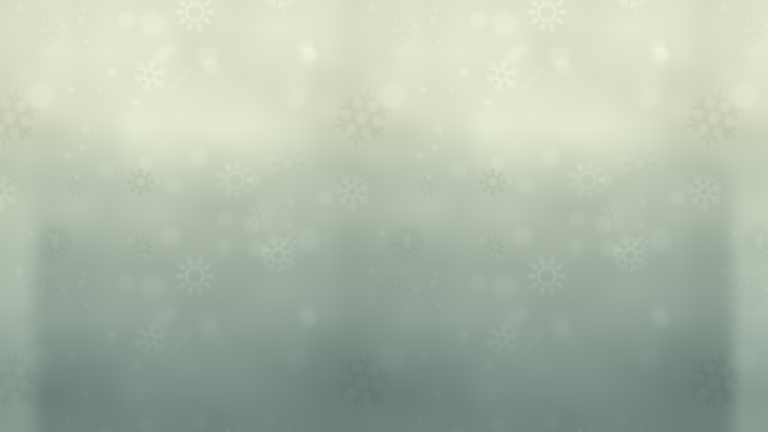
This background is drawn by a WebGL 1 fragment shader. Its source:

```glsl
precision highp float;

uniform vec2 u_resolution;

const vec2 TILE = vec2(0.815, 0.611);

float hash(vec2 p) {
  return fract(sin(dot(p, vec2(127.1, 311.7))) * 43758.5453);
}

// Offset to the nearest copy of a point on the repeating tile
vec2 tileOffset(vec2 p, vec2 center) {
  return mod(p - center + 0.5 * TILE, TILE) - 0.5 * TILE;
}

// Value noise that wraps with the tile
float tileNoise(vec2 p, vec2 cells) {
  vec2 q = p / TILE * cells;
  vec2 i = floor(q);
  vec2 f = fract(q);
  f = f * f * (3.0 - 2.0 * f);
  float a = hash(mod(i, cells));
  float b = hash(mod(i + vec2(1.0, 0.0), cells));
  float c = hash(mod(i + vec2(0.0, 1.0), cells));
  float d = hash(mod(i + 1.0, cells));
  return mix(mix(a, b, f.x), mix(c, d, f.x), f.y);
}

float segment(vec2 p, vec2 a, vec2 b) {
  vec2 ab = b - a;
  return length(p - a - ab * clamp(dot(p - a, ab) / dot(ab, ab), 0.0, 1.0));
}

// Snowflake with tapered arms, side branches and a hub ring
float snowflake(vec2 p, vec2 center, float radius, float arms) {
  vec2 d = tileOffset(p, center) / radius;
  float sector = 6.28318 / arms;
  float angle = mod(atan(d.y, d.x) + 0.3 + 0.5 * sector, sector) - 0.5 * sector;
  vec2 q = length(d) * vec2(cos(angle), abs(sin(angle)));
  float arm = segment(q, vec2(0.3, 0.0), vec2(0.95, 0.0)) - 0.11 * (1.2 - q.x);
  float branch = segment(q, vec2(0.5, 0.0), vec2(0.74, 0.2)) - 0.055;
  float hub = abs(length(d) - 0.3) - 0.07;
  float blur = 0.05 + 1.0 / (u_resolution.y * radius);
  return 1.0 - smoothstep(-blur, blur, min(min(arm, branch), hub));
}

// Rosette with a ring and a wreath of petals
float rosette(vec2 p, vec2 center, float radius, float petals) {
  vec2 d = tileOffset(p, center) / radius;
  float sector = 6.28318 / petals;
  float angle = mod(atan(d.y, d.x) + 0.5 * sector, sector) - 0.5 * sector;
  vec2 q = length(d) * vec2(cos(angle), sin(angle));
  float petal = length((q - vec2(0.76, 0.0)) * vec2(0.7, 1.2)) - 0.15;
  float ring = abs(length(d) - 0.42) - 0.09;
  float blur = 0.05 + 1.0 / (u_resolution.y * radius);
  return 1.0 - smoothstep(-blur, blur, min(petal, ring));
}

// Thin diagonal glint, rising to the right
float glint(vec2 p, vec2 center, float size) {
  vec2 d = tileOffset(p, center);
  float along = (d.x - d.y) * 0.707;
  float across = (d.x + d.y) * 0.707;
  float width = 0.0015 + 0.5 / u_resolution.y;
  return exp(-across * across / (width * width)) * smoothstep(size, 0.0, abs(along));
}

void main() {
  // Height units, measured downwards from the top left
  vec2 p = vec2(gl_FragCoord.x, u_resolution.y - gl_FragCoord.y) / u_resolution.y;
  float rightEdge = u_resolution.x / u_resolution.y;

  // Vertical wash from cream to slate green, with a wavering height
  float wave = cos((p.x - 0.47) * 6.28318 / TILE.x);
  float y = p.y - 0.025 * wave * smoothstep(0.1, 0.3, p.y);
  vec3 color = mix(vec3(0.89, 0.91, 0.81), vec3(0.87, 0.89, 0.79), smoothstep(0.0, 0.27, y));
  color = mix(color, vec3(0.72, 0.77, 0.695), smoothstep(0.25, 0.47, y));
  color = mix(color, vec3(0.61, 0.67, 0.62), smoothstep(0.44, 0.70, y));
  color = mix(color, vec3(0.45, 0.53, 0.505), smoothstep(0.64, 0.97, y));

  // Soft cloudy mottling
  float light = 0.045 * (tileNoise(p, vec2(5.0, 4.0)) - 0.5);
  light += 0.025 * (tileNoise(p, vec2(13.0, 10.0)) - 0.5);
  vec2 cloud = tileOffset(p, vec2(0.47, 0.27)) / vec2(0.24, 0.09);
  light += 0.025 * exp(-dot(cloud, cloud));
  vec2 shade = tileOffset(p, vec2(0.73, 0.25)) / vec2(0.17, 0.11);
  light -= 0.035 * exp(-dot(shade, shade));

  // Scattered blurred specks and discs
  for (int i = 0; i < 48; i++) {
    float id = float(i);
    vec2 center = TILE * vec2(hash(vec2(id, 1.0)), hash(vec2(id, 2.0)));
    float radius = mix(0.006, 0.036, pow(hash(vec2(id, 3.0)), 2.0));
    float dist = length(tileOffset(p, center));
    light += 0.022 * (1.0 - smoothstep(0.5 * radius, 1.15 * radius, dist));
  }

  // Pale flakes and rosettes
  float pale = snowflake(p, vec2(0.347, 0.174), 0.042, 6.0);
  pale += snowflake(p, vec2(0.815, 0.444), 0.045, 7.0);
  pale += snowflake(p, vec2(0.643, 0.590), 0.048, 8.0);
  pale += rosette(p, vec2(0.451, 0.028), 0.046, 10.0);
  pale += 0.6 * rosette(p, vec2(0.544, 0.417), 0.043, 9.0);
  pale += 0.5 * snowflake(p, vec2(0.600, 0.500), 0.038, 6.0);

  // Shaded flakes and small rings
  float dark = snowflake(p, vec2(0.838, 0.273), 0.068, 6.0);
  dark += rosette(p, vec2(0.326, 0.421), 0.034, 8.0);
  dark += 0.6 * snowflake(p, vec2(0.127, 0.567), 0.048, 9.0);
  dark += 0.5 * snowflake(p, vec2(0.914, 0.069), 0.046, 8.0);
  dark += 0.5 * rosette(p, vec2(0.667, 0.380), 0.038, 8.0);
  dark += 0.7 * rosette(p, vec2(0.331, 0.571), 0.026, 8.0);
  dark += 0.6 * rosette(p, vec2(0.172, 0.433), 0.024, 7.0);

  float glints = glint(p, vec2(0.42, 0.18), 0.10) + glint(p, vec2(0.66, 0.56), 0.09);
  light += 0.04 * pale - 0.035 * dark + 0.025 * glints;
  color += light * mix(1.0, 0.65, smoothstep(0.5, 0.9, p.y)) - 0.012;

  // Paler bands down both sides
  float side = 1.0 - smoothstep(0.04, 0.12, p.x);
  side += smoothstep(rightEdge - 0.11, rightEdge - 0.05, p.x);
  color += vec3(0.10, 0.10, 0.085) * side * smoothstep(0.28, 0.65, p.y);

  gl_FragColor = vec4(clamp(color, 0.0, 1.0), 1.0);
}
```
